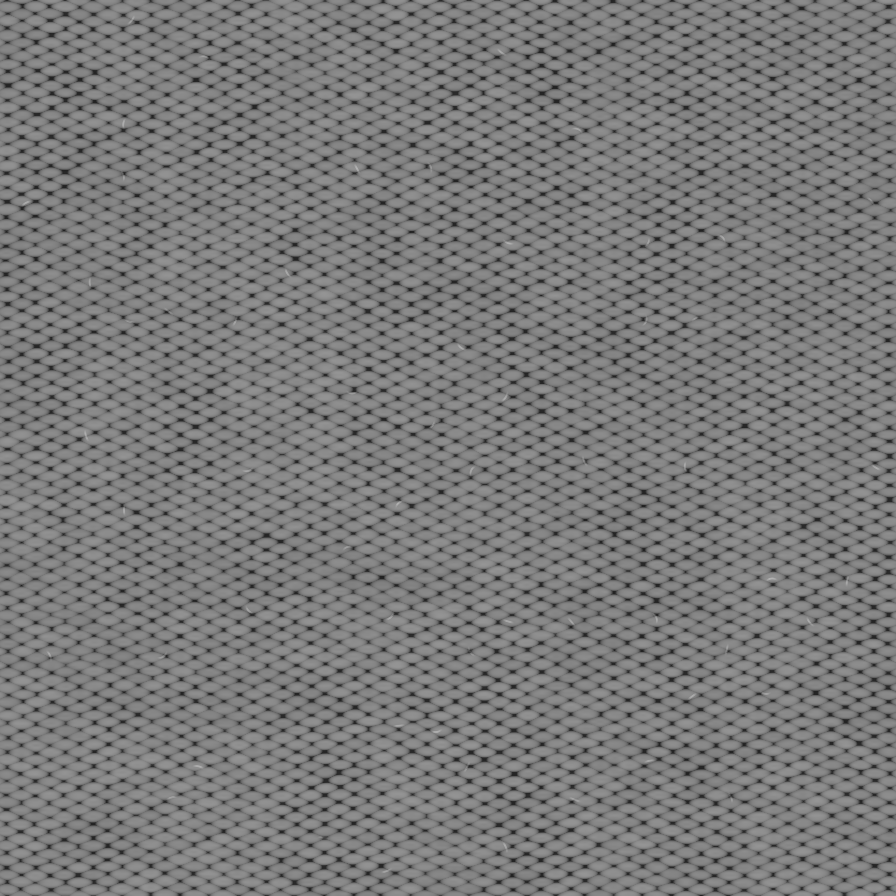
Reproduce this texture procedurally as a Shadertoy shader.

```glsl
// Grey plain-weave cloth: staggered oval thread bumps, dark pinholes and a few stray fibres.

const vec2  WEAVE = vec2(62.0, 62.0);       // thread columns across, bumps down each column
const vec2  BUMP_RADIUS = vec2(0.80, 0.355); // in columns and rows
const float HOLE_GREY = 0.15;
const float EDGE_GREY = 0.40;
const float CROWN_GREY = 0.545;
const float HOLE_DEPTH = 0.52;              // height below the bump edge that is fully dark
const float BLUNTNESS = 2.3;                // 2 is an ellipse, more squares off the ends
const float SIZE_VARIATION = 0.16;
const float TONE_VARIATION = 0.04;
const float POSITION_VARIATION = 0.10;
const float FIBRE_GRAIN = 0.03;
const float LINT_GRID = 24.0;
const float LINT_CHANCE = 0.10;
const float LINT_GAIN = 0.13;
const float PI = 3.14159;

float hash(vec2 p) {
    vec3 q = fract(vec3(p.xyx) * 0.1031);
    q += dot(q, q.yzx + 33.33);
    return fract((q.x + q.y) * q.z);
}

float valueNoise(vec2 p) {
    vec2 cell = floor(p), f = fract(p);
    f = f * f * (3.0 - 2.0 * f);
    return mix(mix(hash(cell), hash(cell + vec2(1, 0)), f.x),
               mix(hash(cell + vec2(0, 1)), hash(cell + vec2(1, 1)), f.x), f.y);
}

// Slight waver of the threads, in weave units
vec2 threadDrift(vec2 uv) {
    return vec2(0.06 * sin(uv.y * 19.0 + 3.0 * uv.x),
                0.07 * sin(uv.x * 25.0 + 4.0 * uv.y));
}

// Returns the height of the topmost bump and its tone offset
vec2 weave(vec2 p) {
    vec2 top = vec2(-1.0, 0.0);
    for (int i = -1; i <= 1; i++) {
        float column = floor(p.x) + float(i);
        float stagger = 0.5 * mod(column, 2.0);
        // Loose columns open up into darker vertical streaks
        float tightness = 0.95 + 0.10 * valueNoise(vec2(column * 0.7, p.y * 0.09));
        for (int j = -1; j <= 1; j++) {
            vec2 id = vec2(column, floor(p.y - stagger) + float(j));
            vec2 jitter = vec2(hash(id + 17.3), hash(id + 51.9)) - 0.5;
            vec2 centre = id + vec2(0.5, 0.5 + stagger) + POSITION_VARIATION * jitter;
            vec2 size = BUMP_RADIUS * tightness;
            size *= 1.0 + SIZE_VARIATION * (vec2(hash(id + 83.1), hash(id + 7.7)) - 0.5);
            vec2 offset = abs(p - centre) / size;
            float height = 1.0 - pow(offset.x, BLUNTNESS) - offset.y * offset.y;
            if (height > top.x) {
                top = vec2(height, TONE_VARIATION * (hash(id + 29.4) - 0.5));
            }
        }
    }
    return top;
}

// Short curved fibres scattered over a grid
float lint(vec2 uv) {
    vec2 q = uv * LINT_GRID;
    vec2 id = floor(q);
    vec2 centre = 0.3 + 0.4 * vec2(hash(id + 3.1), hash(id + 11.7));
    float angle = 2.0 * PI * hash(id + 41.3);
    vec2 local = mat2(cos(angle), sin(angle), -sin(angle), cos(angle)) * (fract(q) - centre);
    local.y -= 5.0 * (hash(id + 63.5) - 0.5) * local.x * local.x;
    float line = 1.0 - smoothstep(0.01, 0.04, abs(local.y));
    float span = 1.0 - smoothstep(0.04, 0.18, abs(local.x));
    return line * span * step(hash(id + 97.2), LINT_CHANCE);
}

void mainImage(out vec4 fragColor, in vec2 fragCoord) {
    vec2 uv = fragCoord / iResolution.xy;
    vec2 p = uv * WEAVE + threadDrift(uv);
    vec2 bump = weave(p);

    // Rounded thread above the edge, shadow falling into the hole below it
    float slope = 1.0 - clamp(bump.x, 0.0, 1.0);
    float grey = mix(CROWN_GREY, EDGE_GREY, slope * slope) + bump.y;
    grey = mix(grey, HOLE_GREY, clamp(-bump.x / HOLE_DEPTH, 0.0, 1.0));

    // Fine fibres along the thread and broad wear
    grey += FIBRE_GRAIN * (valueNoise(p * vec2(2.0, 6.0)) - 0.5);
    grey += 0.025 * (valueNoise(uv * vec2(9.0, 14.0)) - 0.5);

    grey += LINT_GAIN * lint(uv);
    fragColor = vec4(vec3(clamp(grey, 0.0, 1.0)), 1.0);
}
```
